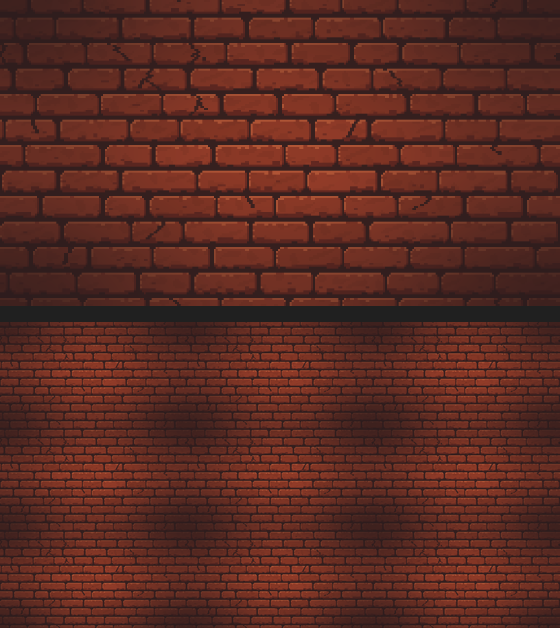
Top, the tile; bottom, the same tile 3 across and 3 down.
This texture is drawn by a WebGL 2 fragment shader. Its source:

```glsl
#version 300 es
precision highp float;
// Weathered brick wall in chunky cells: 12 staggered courses of 9 uneven bricks.
// Each cell finds its brick from jittered joints, then is shaded by its distance
// to the brick's edges. Every hash wraps and the glow is periodic, so it tiles.

uniform vec2 u_resolution;
out vec4 outColor;

const float PI = 3.14159;
const float COLS = 9.0;
const float ROWS = 12.0;
const vec2 BRICK = vec2(32.0, 13.0);          // cells per brick, joints included
const vec2 GRID = BRICK * vec2(COLS, ROWS);

const vec3 MORTAR = vec3(0.215, 0.125, 0.120);
const vec3 SHADE = vec3(0.375, 0.150, 0.125);
const vec3 FACE = vec3(0.555, 0.225, 0.152);
const vec3 RIM = vec3(0.710, 0.345, 0.215);
const vec3 GLOOM = vec3(0.172, 0.108, 0.112);

float hash(vec2 p, float seed) {
  uvec2 q = uvec2(ivec2(floor(p + 0.5))) * uvec2(26699u, 61781u);
  uint n = (q.x ^ (q.y + uint(seed) * 9277u)) * 747797u;
  n = (n ^ (n >> 15)) * 668265u;
  n = (n ^ (n >> 13)) * 374761u;
  return float((n ^ (n >> 16)) & 65535u) / 65536.0;
}

// Left cell of a joint; the course parity gives the half-brick stagger.
float jointAt(float i, float row) {
  float stagger = mix(0.06, 0.5, mod(row, 2.0));
  float jitter = 0.34 * (hash(vec2(mod(i, COLS), row), 1.0) - 0.5);
  return floor(BRICK.x * (i + stagger + jitter));
}

// Layered sines with whole frequencies, used for faint stains.
float stains(vec2 uv) {
  vec2 a = 2.0 * PI * uv;
  float warp = 2.0 * sin(11.0 * a.x - 5.0 * a.y);
  return sin(17.0 * a.x + 9.0 * a.y + warp) + sin(23.0 * a.y - 8.0 * a.x + warp);
}

// Jagged line through a brick, with an optional second leg below the middle.
bool isCrack(vec2 p, float width, vec2 id) {
  float side = hash(id, 5.0) < 0.5 ? -1.0 : 1.0;
  float slope = side * (0.4 + 0.9 * hash(id, 6.0));
  float zig = floor(3.0 * hash(vec2(floor(p.y / 2.0), id.x + COLS * id.y), 7.0)) - 1.0;
  float middle = width * (0.3 + 0.4 * hash(id, 8.0));
  float rise = p.y - 6.0;
  float stem = abs(p.x - middle - slope * rise - zig);
  float leg = abs(p.x - middle + slope * rise - zig);
  bool stemOn = p.y > 6.0 * hash(id, 9.0) && stem < 1.1;
  bool legOn = hash(id, 10.0) < 0.4 && rise < 0.0 && leg < 0.9;
  return stemOn || legOn;
}

// Brick surface; gap holds cells to the left, right, bottom and top edges.
vec3 brickColor(vec2 cell, vec4 gap, vec2 id) {
  float side = min(gap.x, gap.y);
  float ends = min(gap.z, gap.w);
  bool upper = gap.w < gap.z;
  bool lefty = gap.x < gap.y;

  // Worn outline: clipped corners and bites out of the lower edge
  vec2 corner = 2.0 * id + vec2(lefty, upper);
  float chip = 1.0 + floor(1.75 * hash(corner, 2.0));
  float inset = side + ends - chip;
  float bite = step(0.78, hash(vec2(floor(cell.x / 3.0), id.y), 3.0));
  if (min(side, ends) < 0.0 || inset < 0.0 || gap.z < bite) return MORTAR;

  // Face with brick to brick variation, stains and flecks
  vec3 color = FACE * (0.94 + 0.11 * hash(id, 4.0));
  color *= 1.0 - 0.05 * step(0.7, stains(cell / GRID));
  float fleck = hash(vec2(floor(cell.x / 2.0), cell.y), 11.0);
  if (fleck > 0.93 + 0.012 * gap.z) color = mix(color, SHADE, 0.65);

  // Ragged shadow below and to the right
  float ragged = floor(2.5 * hash(vec2(floor(cell.x / 4.0), id.y), 12.0));
  bool lowCorner = !upper && inset < 1.0;
  if (gap.z < 1.0 + ragged || lowCorner) color = mix(color, SHADE, 0.9);
  if (gap.y < 1.0) color = mix(color, SHADE, 0.7);

  // Broken light rim above and to the left
  float wear = hash(vec2(floor(cell.x / 2.0), id.y), 13.0);
  float drip = step(0.85, wear);
  bool topRim = gap.w < 1.0 + drip && wear > 0.16;
  bool leftRim = gap.x < 1.0 && gap.z > 2.0 && hash(cell, 14.0) > 0.45;
  if (topRim || leftRim || (upper && lefty && inset < 1.0)) color = mix(color, RIM, 0.9);

  bool cracked = hash(id, 15.0) < 0.11;
  float width = gap.x + gap.y + 1.0;
  if (cracked && isCrack(gap.xz, width, id)) color = mix(color, MORTAR, 0.95);
  return color;
}

vec3 wall(vec2 uv) {
  vec2 cell = mod(floor(uv * GRID), GRID);
  float y = mod(cell.y - 5.0, GRID.y);        // courses start above the base
  float row = floor((y + 0.5) / BRICK.y);
  float v = y - row * BRICK.y;

  float i = floor(cell.x / BRICK.x);
  if (cell.x < jointAt(i, row)) i -= 1.0;
  if (cell.x >= jointAt(i + 1.0, row)) i += 1.0;
  vec2 id = vec2(mod(i, COLS), row);
  float joint = 1.0 + step(0.55, hash(id, 16.0));
  float left = cell.x - jointAt(i, row) - joint;
  float right = jointAt(i + 1.0, row) - 1.0 - cell.x;
  vec3 color = brickColor(cell, vec4(left, right, v - 1.0, 11.0 - v), id);

  // Broad central glow, smooth across all four borders
  vec2 s = sin(PI * (uv - 0.5));
  float away = dot(s * s, vec2(0.54, 0.46));
  return mix(color, GLOOM, 0.8 * pow(away, 1.2));
}

void main() {
  // Nine samples smooth the cell edges
  vec3 sum = vec3(0.0);
  for (int k = 0; k < 9; k++) {
    vec2 offset = vec2(k % 3 - 1, k / 3 - 1) / 3.0;
    sum += wall((gl_FragCoord.xy + offset) / u_resolution);
  }
  outColor = vec4(sum / 9.0, 1.0);
}
```
